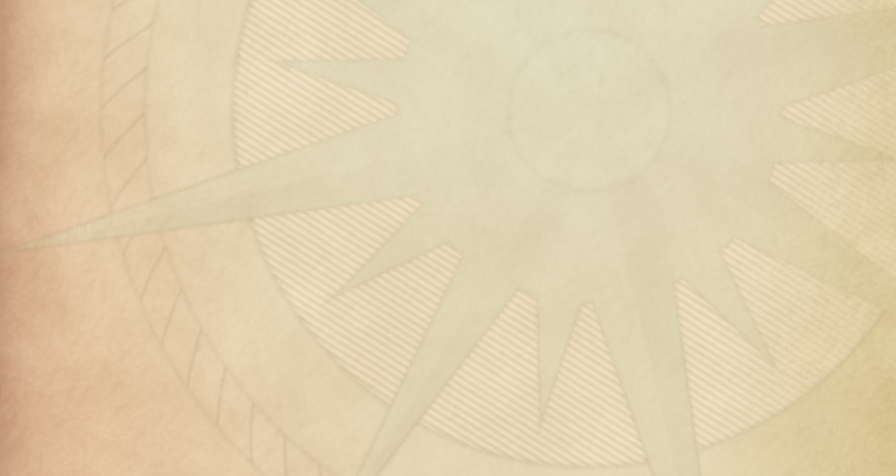
Give the GLSL for this background, as a Shadertoy shader.

```glsl
// Aged parchment with a faded compass rose, hatched dial and rope border.

// Layout, in units of the canvas height
const vec2 CENTER = vec2(1.238, 0.767);
const float DIAL_RADIUS = 0.748;
const float BODY_RADIUS = 0.404;
const float HUB_RADIUS = 0.17;
const float ROPE_RADIUS = 0.98;
const float ROPE_HALF_WIDTH = 0.046;
const float ROPE_STRANDS = 62.0;
const float ROSE_TURN = 0.237;
const float HATCH_PERIOD = 0.0147;
const float HATCH_ANGLE = 0.56;
const float PI = 3.14159265;

// Colours
const vec3 CREAM = vec3(0.900, 0.842, 0.705);
const vec3 PINK = vec3(0.880, 0.735, 0.590);
const vec3 BROWN = vec3(0.700, 0.520, 0.420);
const vec3 OCHRE = vec3(0.825, 0.735, 0.525);
const vec3 PALE = vec3(0.880, 0.860, 0.750);
const vec3 DIAL_LIGHT = vec3(0.935, 0.890, 0.770);
const vec3 INK = vec3(0.640, 0.560, 0.430);
const vec3 ROSE_TINT = vec3(0.845, 0.810, 0.670);

// Layered, rotated sines, roughly -1 to 1
float waves(vec2 p) {
    float sum = 0.0, amp = 0.5;
    for (int i = 0; i < 6; i++) {
        p = mat2(1.51, 1.16, -1.16, 1.51) * p + vec2(1.7, 4.1);
        p += 0.6 * sin(p.yx * 0.7);
        sum += amp * sin(p.x + 1.4 * sin(p.y));
        amp *= 0.68;
    }
    return sum;
}

vec2 hash2(vec2 p) {
    vec3 q = fract(vec3(p.xyx) * vec3(0.1031, 0.1030, 0.0973));
    q += dot(q, q.yzx + 33.33);
    return fract((q.xx + q.yz) * q.zy);
}

// Distance to the nearest scattered cell point
float cells(vec2 p) {
    vec2 base = floor(p), f = fract(p);
    float nearest = 2.0;
    for (int y = -1; y <= 1; y++)
        for (int x = -1; x <= 1; x++) {
            vec2 o = vec2(x, y);
            nearest = min(nearest, length(o + hash2(base + o) - f));
        }
    return nearest;
}

// Signed distance to evenly turned rays; y is the side of the ray's spine
vec2 rays(float radius, float angle, float count, float tip, float slope) {
    float sector = 2.0 * PI / count;
    float a = mod(angle + 0.5 * sector, sector) - 0.5 * sector;
    vec2 v = radius * vec2(cos(a), sin(a));
    return vec2((abs(v.y) - slope * (tip - v.x)) / sqrt(1.0 + slope * slope), v.y);
}

float stroke(float d, float width) {
    return exp(-d * d / (width * width));
}

void mainImage(out vec4 fragColor, in vec2 fragCoord) {
    vec2 p = fragCoord / iResolution.y;
    float aa = 1.2 / iResolution.y;
    float blotch = waves(p * 2.3);
    float mottle = waves(p * 9.0 + 5.0);
    float grain = cells(p * 65.0 + 1.5 * mottle) - 0.5;

    // Paper and its stains
    float warm = 1.0 - smoothstep(0.05, 0.95, p.x + 0.3 * p.y + 0.05 * blotch);
    vec3 color = mix(CREAM, PINK, warm);
    float stain = smoothstep(1.5, 1.88, p.x + 0.09 * blotch + 0.03 * mottle);
    color = mix(color, OCHRE, 0.75 * stain);
    vec2 washOffset = (p - vec2(1.17, 0.92)) / vec2(0.62, 0.55);
    float wash = exp(-dot(washOffset, washOffset));
    color = mix(color, PALE, 0.8 * wash);

    // Compass coordinates
    vec2 q = p - CENTER;
    float radius = length(q);
    float angle = atan(q.y, q.x);
    float turned = angle - ROSE_TURN;
    vec2 cardinal = rays(radius, turned, 4.0, 1.275, 0.10);
    vec2 diagonal = rays(radius, turned - PI / 4.0, 4.0, 1.08, 0.10);
    vec2 minor = rays(radius, turned - PI / 8.0, 8.0, 0.667, 0.18);
    float rose = min(min(cardinal.x, diagonal.x), min(minor.x, radius - BODY_RADIUS));
    float inRose = 1.0 - smoothstep(-aa, aa, rose);
    float inDial = 1.0 - smoothstep(-aa, aa, radius - DIAL_RADIUS);
    float fade = (1.0 - 0.6 * wash) * (1.0 - 0.6 * stain);

    // Hatched dial between the rays
    float across = dot(p, vec2(sin(HATCH_ANGLE), cos(HATCH_ANGLE))) + 0.0008 * mottle;
    float hatch = 0.5 + 0.5 * cos(2.0 * PI * across / HATCH_PERIOD);
    float field = inDial * (1.0 - inRose) * (1.0 - 0.5 * stain);
    color = mix(color, DIAL_LIGHT, 0.62 * field);
    color = mix(color, vec3(0.83, 0.70, 0.55), 0.36 * hatch * field);

    // Rose fill, folded shading and outlines
    color = mix(color, ROSE_TINT, 0.42 * inRose * fade);
    vec2 mainRay = cardinal.x < diagonal.x ? cardinal : diagonal;
    float fold = smoothstep(-aa, aa, mainRay.y) * (1.0 - smoothstep(-aa, aa, mainRay.x));
    color -= 0.012 * fold * fade;
    color = mix(color, INK, 0.13 * stroke(rose, 0.005) * fade);
    color = mix(color, INK, 0.14 * stroke(radius - DIAL_RADIUS, 0.007) * (1.0 - inRose));
    color = mix(color, INK, 0.05 * stroke(radius - HUB_RADIUS, 0.008));

    // Rope border
    float t = (radius - ROPE_RADIUS) / ROPE_HALF_WIDTH;
    float phase = angle / (2.0 * PI) * ROPE_STRANDS - 0.45 * t;
    float strand = (fract(phase) - 0.5) * 2.0 * PI * ROPE_RADIUS / ROPE_STRANDS;
    float inRope = (1.0 - smoothstep(0.9, 1.05, abs(t))) * (1.0 - inRose);
    float ropeInk = 0.16 * stroke(strand, 0.006) * inRope;
    ropeInk += 0.10 * stroke(abs(t) - 1.0, 0.13) * (1.0 - inRose);
    color = mix(color, INK, ropeInk * (1.0 - 0.7 * stain));

    // Worn left edge, mottling and grain
    float edge = exp(-max(p.x + 0.012 * blotch, 0.0) / 0.055);
    color = mix(color, BROWN, 0.62 * edge);
    float rough = 0.5 + 0.5 * max(warm, stain);
    color += rough * (0.016 * blotch + 0.020 * mottle) * vec3(0.7, 1.0, 1.15);
    color -= 0.035 * grain * rough;
    fragColor = vec4(clamp(color, 0.0, 1.0), 1.0);
}
```
